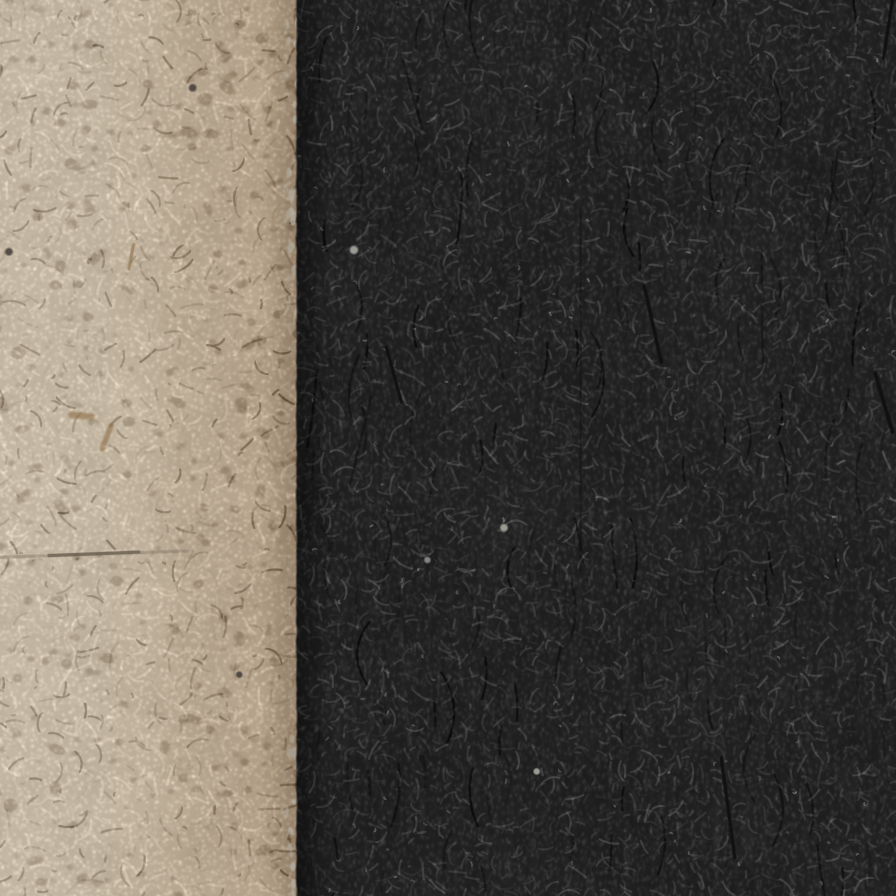
Reproduce this texture procedurally as a three.js fragment shader.

```glsl
varying vec2 vUv;

const float EDGE = 0.331;

vec2 hash2(vec2 p) {
  vec3 q = fract(p.xyx * vec3(0.1031, 0.1030, 0.0973));
  q += dot(q, q.yzx + 33.33);
  return fract((q.xx + q.yz) * q.zy);
}

// Smooth cellular noise: soft distance to scattered points, 0 to about 1
float cellular(vec2 p) {
  vec2 cell = floor(p);
  float sum = 0.0;
  for (int j = -1; j <= 1; j++) {
    for (int i = -1; i <= 1; i++) {
      vec2 id = cell + vec2(float(i), float(j));
      vec2 d = id + hash2(id + 71.0) - p;
      sum += exp(-7.0 * dot(d, d)) * hash2(id + 19.0).x;
    }
  }
  return sum;
}

float waves(vec2 p) {
  float sum = 0.0;
  float gain = 0.5;
  for (int i = 0; i < 4; i++) {
    sum += gain * sin(p.x + 1.7 * sin(p.y)) * cos(p.y - 1.3 * sin(p.x * 0.8));
    p = mat2(1.5, 1.1, -1.1, 1.5) * p + 2.3;
    gain *= 0.6;
  }
  return sum;
}

float stroke(vec2 p, vec2 a, vec2 b, float width) {
  vec2 ab = b - a;
  float t = clamp(dot(p - a, ab) / dot(ab, ab), 0.0, 1.0);
  return 1.0 - smoothstep(0.2 * width, width, length(p - a - ab * t));
}

float spot(vec2 p, vec2 center, float radius) {
  return 1.0 - smoothstep(0.4 * radius, radius, length(p - center));
}

// One curved fibre per cell, with random place, turn, bend and strength
float fibres(vec2 p, vec2 grid, float halfLength, float width, float turn, float spread, float seed) {
  vec2 cell = floor(p * grid);
  float cover = 0.0;
  for (int j = -1; j <= 1; j++) {
    for (int i = -1; i <= 1; i++) {
      vec2 id = cell + vec2(float(i), float(j));
      vec2 place = hash2(id + seed);
      vec2 form = hash2(id + seed + 47.0);
      vec2 d = p - (id + place) / grid;
      float angle = turn + spread * (form.x - 0.5);
      float c = cos(angle);
      float s = sin(angle);
      vec2 q = vec2(c * d.x + s * d.y, c * d.y - s * d.x);
      float reach = halfLength * (0.3 + 0.7 * form.y);
      q.y += (place.x - 0.5) * 0.9 * q.x * q.x / halfLength;
      float dist = length(vec2(max(abs(q.x) - reach, 0.0), q.y));
      float strength = fract(form.x * 7.0 + place.y * 5.0);
      cover = max(cover, strength * strength * (1.0 - smoothstep(0.2 * width, width, dist)));
    }
  }
  return cover;
}

vec3 palePaper(vec2 p) {
  vec3 color = mix(vec3(0.79, 0.74, 0.66), vec3(0.73, 0.66, 0.57), smoothstep(0.08, 0.3, p.x));
  color = mix(color, vec3(0.60, 0.52, 0.43), 0.75 * smoothstep(0.285, EDGE, p.x));
  color += 0.03 * waves(p * 28.0) + 0.09 * (cellular(p * 190.0) - 0.42);
  // Cloudy stains and embedded fibres
  float stain = smoothstep(0.45, 0.95, cellular(p * vec2(48.0, 60.0)) + 0.3 * waves(p * 17.0));
  color -= stain * vec3(0.11, 0.115, 0.115);
  float grey = fibres(p, vec2(45.0), 0.012, 0.0022, 0.3, 3.0, 3.0);
  float light = fibres(p, vec2(60.0), 0.012, 0.0025, 0.0, 6.2, 11.0);
  float flecks = fibres(p, vec2(38.0), 0.003, 0.0026, 0.5, 6.2, 29.0);
  color -= 0.20 * grey + 0.16 * flecks * flecks;
  color += 0.08 * light;
  // Crease and larger inclusions
  float crease = 0.35 * stroke(p, vec2(0.0, 0.378), vec2(0.21, 0.385), 0.003);
  crease += 0.65 * stroke(p, vec2(0.055, 0.380), vec2(0.155, 0.384), 0.0028);
  color = mix(color, vec3(0.40, 0.36, 0.30), min(crease, 0.8));
  float tan1 = stroke(p, vec2(0.080, 0.537), vec2(0.102, 0.535), 0.006);
  float tan2 = stroke(p, vec2(0.124, 0.525), vec2(0.114, 0.499), 0.005);
  float tan3 = stroke(p, vec2(0.149, 0.727), vec2(0.144, 0.700), 0.003);
  color = mix(color, vec3(0.55, 0.43, 0.28), 0.6 * max(tan1, max(tan2, tan3)));
  float specks = spot(p, vec2(0.215, 0.902), 0.006) + spot(p, vec2(0.010, 0.719), 0.006);
  specks += spot(p, vec2(0.267, 0.247), 0.005);
  color = mix(color, vec3(0.25, 0.23, 0.21), 0.85 * specks);
  // Worn fringe, strongest near both ends
  float worn = 0.15 + 0.6 * smoothstep(0.6, 0.75, p.y) + 0.6 * smoothstep(0.24, 0.12, p.y);
  worn *= smoothstep(0.312, 0.326, p.x) * smoothstep(0.15, 0.6, cellular(p * vec2(120.0, 75.0)));
  return mix(color, vec3(0.71, 0.69, 0.64), min(worn, 0.85));
}

vec3 darkPaper(vec2 p) {
  float tone = 0.158 + 0.012 * waves(p * 14.0) + 0.07 * (cellular(p * vec2(210.0, 150.0)) - 0.42);
  tone += 0.025 * (cellular(p * vec2(130.0, 22.0)) - 0.42);
  // Pale curls over long dark scratches
  tone += 0.13 * fibres(p, vec2(52.0), 0.012, 0.0021, 0.2, 3.2, 5.0);
  tone += 0.10 * fibres(p, vec2(80.0), 0.008, 0.0021, 0.0, 6.2, 17.0);
  tone += 0.22 * pow(fibres(p, vec2(45.0), 0.002, 0.0025, 0.0, 6.2, 41.0), 3.0);
  tone -= 0.08 * fibres(p, vec2(30.0, 14.0), 0.04, 0.0023, 1.57, 0.35, 23.0);
  float cut = stroke(p, vec2(0.431, 0.613), vec2(0.448, 0.551), 0.0027);
  cut = max(cut, stroke(p, vec2(0.719, 0.681), vec2(0.738, 0.596), 0.0032));
  cut = max(cut, stroke(p, vec2(0.805, 0.154), vec2(0.820, 0.043), 0.0032));
  cut = max(cut, stroke(p, vec2(0.977, 0.583), vec2(0.996, 0.518), 0.0035));
  cut = max(cut, stroke(p, vec2(0.996, 1.0), vec2(0.986, 0.935), 0.0030));
  cut = max(cut, 0.6 * stroke(p, vec2(0.449, 0.935), vec2(0.471, 0.857), 0.0025));
  cut = max(cut, 0.6 * stroke(p, vec2(0.414, 0.557), vec2(0.391, 0.460), 0.0025));
  cut = max(cut, 0.6 * stroke(p, vec2(0.935, 0.830), vec2(0.922, 0.740), 0.0025));
  cut = max(cut, 0.5 * stroke(p, vec2(0.648, 0.766), vec2(0.648, 0.362), 0.0022));
  tone = mix(tone, 0.055, 0.9 * cut);
  tone *= mix(0.62, 1.0, smoothstep(EDGE, 0.375, p.x));
  float chips = spot(p, vec2(0.395, 0.721), 0.0065) + spot(p, vec2(0.5625, 0.411), 0.006);
  chips += 0.8 * spot(p, vec2(0.477, 0.375), 0.005) + spot(p, vec2(0.599, 0.139), 0.005);
  return mix(vec3(tone, tone, tone * 1.01), vec3(0.66, 0.66, 0.63), 0.9 * chips);
}

void main() {
  float border = EDGE + 0.0014 * waves(vec2(2.0, vUv.y * 65.0));
  float side = smoothstep(border - 0.0018, border + 0.0018, vUv.x);
  gl_FragColor = vec4(mix(palePaper(vUv), darkPaper(vUv), side), 1.0);
}
```
